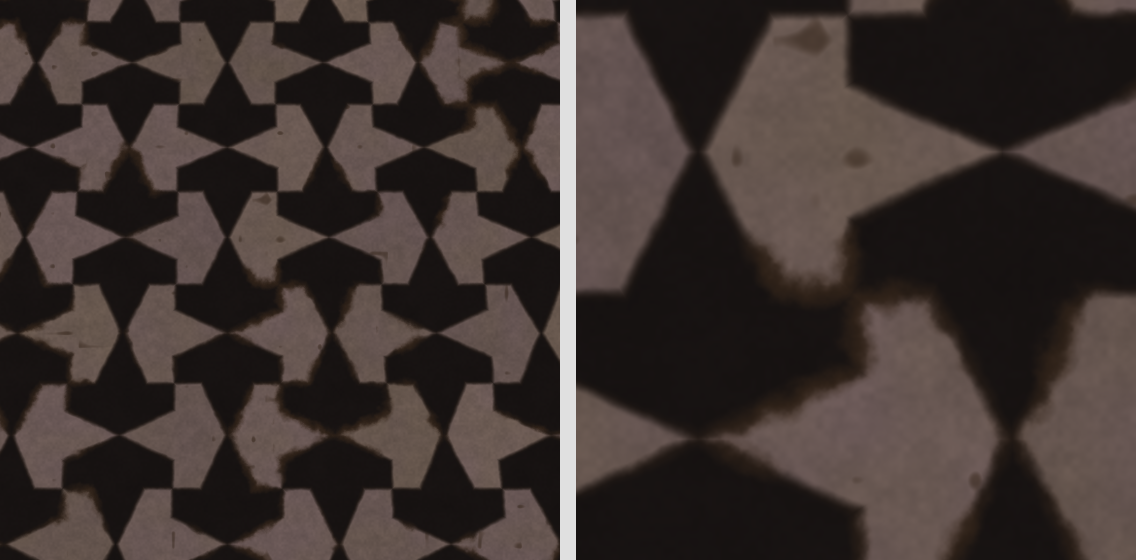
Left, the full canvas; right, a detail of the centre.
Reproduce this pattern procedurally as a three.js fragment shader.

```glsl
// Worn two-tone floor of interlocking pale arrow tiles on near-black, seen in mild perspective.
// The plane is projected to tile space, tiles are distance functions mirrored in
// alternately shifted rows, and layered noise adds ragged edges, rust and grain.
varying vec2 vUv;

const vec3 DARK = vec3(0.088, 0.071, 0.068);
const vec3 PALE_WARM = vec3(0.415, 0.352, 0.312);
const vec3 PALE_COOL = vec3(0.420, 0.350, 0.343);
const vec3 RUST = vec3(0.205, 0.145, 0.100);

const float CENTRE_X = 0.406;     // vertical line that stays upright
const float FAR_PERIOD = 0.3333;  // width of a tile pair at the top edge
const float PERIOD_GROWTH = 0.068;
const float ROW_DEPTH = 11.642;
const float ROW_OFFSET = 34.15;
const float SOFTNESS = 0.0042;

float hash(vec2 p) {
  vec3 q = fract(vec3(p.xyx) * 0.1031);
  q += dot(q, q.yzx + 33.33);
  return fract((q.x + q.y) * q.z);
}

float noise(vec2 p) {
  vec2 i = floor(p), f = fract(p);
  f = f * f * (3.0 - 2.0 * f);
  return mix(mix(hash(i), hash(i + vec2(1.0, 0.0)), f.x),
             mix(hash(i + vec2(0.0, 1.0)), hash(i + 1.0), f.x), f.y);
}

float fbm(vec2 p) {
  float sum = 0.0, gain = 0.5;
  for (int i = 0; i < 4; i++) {
    sum += gain * noise(p);
    p = p * 2.03 + 17.1;
    gain *= 0.5;
  }
  return sum / 0.9375;
}

// Signed distance to the line a-b, positive on its right.
float lineSide(vec2 p, vec2 a, vec2 b) {
  vec2 t = normalize(b - a);
  return dot(p - a, vec2(t.y, -t.x));
}

// Arrow tile with its blunt point near x = 0 and its spike near x = 0.5.
// p is in cell units and folded positive; cell is the cell size on the canvas.
float arrowTile(vec2 p, vec2 cell) {
  vec2 q = p * cell;
  float blunt = -lineSide(q, vec2(0.010, 0.0) * cell, vec2(0.124, 0.5) * cell);
  float body = max(blunt, max(q.x - 0.247 * cell.x, q.y - 0.496 * cell.y));
  float taper = lineSide(q, vec2(0.492, 0.0) * cell, vec2(0.247, 0.238) * cell);
  float spike = max(taper, 0.18 * cell.x - q.x);
  return min(body, spike);
}

// Nearest tile of the two closest rows: x = distance, yz = tile id.
vec3 tileFloor(vec2 ground, vec2 cell) {
  vec3 nearest = vec3(1.0, 0.0, 0.0);
  for (int i = 0; i < 2; i++) {
    float row = floor(ground.y) + float(i);
    float x = ground.x + 0.5 * mod(row, 2.0);
    float column = floor(x + 0.5);
    float side = x - column;
    float d = arrowTile(abs(vec2(side, ground.y - row)), cell);
    if (d < nearest.x) nearest = vec3(d, 2.0 * column + step(0.0, side), row);
  }
  return nearest;
}

// Pale stone: tint and brightness per tile, mottling and rare dark pits.
vec3 stone(vec2 uv, vec2 id) {
  float tint = clamp(hash(id + 41.0) + 0.7 * (noise(uv * 24.0) - 0.5), 0.0, 1.0);
  float tone = 0.97 + 0.09 * (hash(id + 73.0) - 0.5);
  float mottle = 0.14 * (fbm(uv * 70.0) - 0.5);
  float pit = smoothstep(0.91, 0.98, noise(uv * 42.0 + 9.0));
  return mix(mix(PALE_WARM, PALE_COOL, tint) * (tone + mottle), RUST, 0.55 * pit);
}

void main() {
  // Project the canvas onto the floor.
  float period = FAR_PERIOD + PERIOD_GROWTH * (1.0 - vUv.y);
  vec2 ground = vec2((vUv.x - CENTRE_X) / period, ROW_OFFSET - ROW_DEPTH / period);
  vec2 cell = vec2(period, period * period / (ROW_DEPTH * PERIOD_GROWTH));

  // Worn patches make the edges more ragged.
  vec3 tile = tileFloor(ground, cell);
  float wear = smoothstep(0.50, 0.72, fbm(vUv * 9.0 + 3.7));
  float ragged = fbm(vUv * 65.0) - 0.5;
  float d = tile.x + ragged * mix(0.003, 0.016, wear) + 0.003 * wear;

  // Dark ground and pale tiles.
  vec3 ground_color = DARK * (0.93 + 0.16 * fbm(vUv * 30.0 + 5.0));
  float pale = 1.0 - smoothstep(-SOFTNESS, SOFTNESS, d);
  vec3 color = mix(ground_color, stone(vUv, tile.yz), pale);

  // Rust gathers along the seams, thickest in worn patches.
  float reach = mix(0.005, 0.014, wear);
  float seam = 1.0 - smoothstep(0.0, reach, abs(d - 0.002));
  color = mix(color, RUST, seam * mix(0.20, 0.78, wear));

  // Fine grain.
  color *= 1.0 + 0.07 * (noise(vUv * 230.0) - 0.5);
  gl_FragColor = vec4(color, 1.0);
}
```
